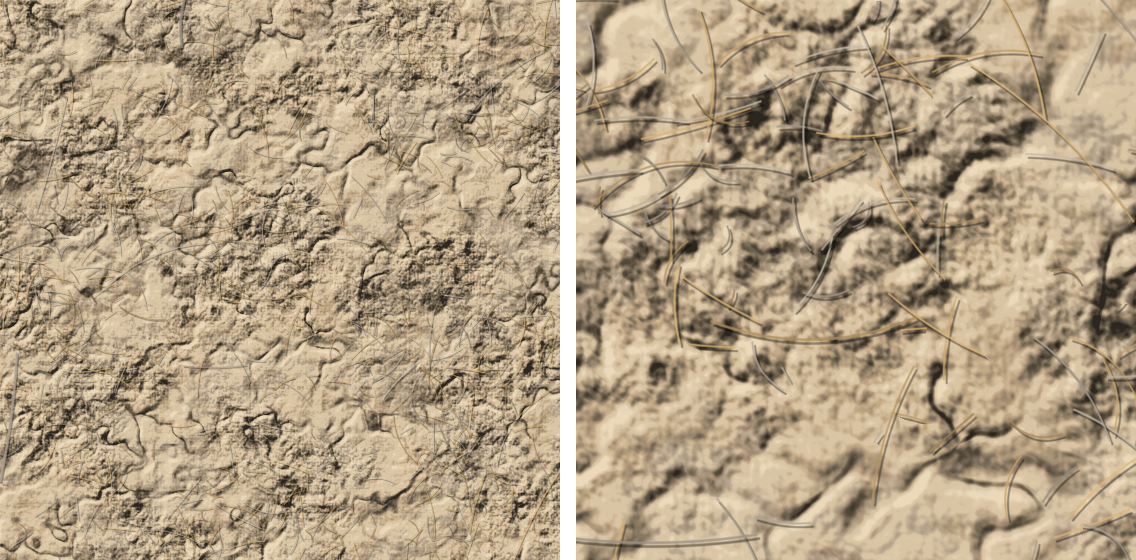
Left: the whole. Right: its middle third, enlarged.
Reproduce this texture procedurally as a WebGL 1 fragment shader.

```glsl
precision highp float;
// Dry, cracked clay soil: sunlit crumbly clods, dark crevices and scattered straw.
uniform vec2 u_resolution;

const vec2 TO_LIGHT = vec2(-0.6, 0.8);

vec2 hash2(vec2 p) {
  vec3 q = fract(p.xyx * vec3(0.1031, 0.1030, 0.0973));
  q += dot(q, q.yzx + 33.33);
  return fract((q.xx + q.yz) * q.zy);
}

vec2 direction(float turn) {
  return vec2(cos(6.2832 * turn), sin(6.2832 * turn));
}

float cornerSlope(vec2 cell, vec2 offset) {
  return dot(direction(hash2(cell).x), offset);
}

float gradientNoise(vec2 p) {
  vec2 i = floor(p), f = fract(p);
  vec2 u = f * f * f * (f * (f * 6.0 - 15.0) + 10.0);
  vec2 e = vec2(1.0, 0.0);
  return mix(mix(cornerSlope(i, f), cornerSlope(i + e, f - e), u.x),
             mix(cornerSlope(i + e.yx, f - e.yx), cornerSlope(i + 1.0, f - 1.0), u.x), u.y);
}

// Distance to the border between warped cells, in cell units
float clodGap(vec2 p, float scale) {
  vec2 warp = vec2(gradientNoise(p * 13.0), gradientNoise(p * 13.0 + 40.0));
  warp += 0.5 * vec2(gradientNoise(p * 37.0 + 7.0), gradientNoise(p * 37.0 + 80.0));
  vec2 q = p * scale + 0.75 * warp;
  vec2 cell = floor(q);
  float nearest = 8.0, second = 8.0;
  for (int y = -1; y <= 1; y++) {
    for (int x = -1; x <= 1; x++) {
      vec2 c = cell + vec2(float(x), float(y));
      float d = length(c + hash2(c + 19.0) - q);
      second = min(second, max(nearest, d));
      nearest = min(nearest, d);
    }
  }
  return second - nearest;
}

// Clod domes, soft undulation and knobbly crumbs
float soilHeight(vec2 p, float gap, float roughness) {
  float h = 0.018 * smoothstep(0.0, 0.45, gap);
  h += 0.05 * gradientNoise(p * 10.0 + 3.0) + 0.032 * gradientNoise(p * 22.0 + 9.0);
  float freq = 43.0;
  for (int i = 0; i < 3; i++) {
    h += roughness * 0.9 / freq * abs(gradientNoise(p * freq + 5.0 * freq));
    freq *= 2.1;
  }
  return h;
}

// Tone in standard deviations around the mean -> soil colour
vec3 soilColor(float tone, float greyness) {
  vec3 mid = mix(vec3(0.76, 0.66, 0.52), vec3(0.71, 0.64, 0.55), greyness);
  vec3 c = mix(vec3(0.17, 0.15, 0.12), vec3(0.33, 0.29, 0.23), smoothstep(-3.2, -2.0, tone));
  c = mix(c, vec3(0.48, 0.43, 0.35), clamp((tone + 2.0) / 0.8, 0.0, 1.0));
  c = mix(c, vec3(0.62, 0.54, 0.44), clamp((tone + 1.2) / 0.6, 0.0, 1.0));
  c = mix(c, mid, clamp((tone + 0.6) / 0.8, 0.0, 1.0));
  c = mix(c, vec3(0.85, 0.77, 0.64), clamp((tone - 0.2) / 0.8, 0.0, 1.0));
  return mix(c, vec3(0.92, 0.85, 0.73), smoothstep(1.3, 2.8, tone));
}

// Distance to a slightly bowed stalk centred on the origin
float stalkDistance(vec2 p, vec2 axis, float halfLength, float bow) {
  float along = dot(p, axis);
  float across = dot(p, vec2(-axis.y, axis.x));
  float t = clamp(along / halfLength, -1.0, 1.0);
  return length(vec2(along - t * halfLength, across - bow * (1.0 - t * t)));
}

float lineCover(float d, float halfWidth, float pixel) {
  return 1.0 - smoothstep(halfWidth - pixel, halfWidth + pixel, d);
}

// Lays one layer of random stalks, each with a shadow
vec3 addStraw(vec3 base, vec2 p, float scale, float density, float halfWidth, float grey, float pixel) {
  vec2 q = p * scale + 3.7 * scale;
  vec2 cell = floor(q);
  for (int y = -1; y <= 1; y++) {
    for (int x = -1; x <= 1; x++) {
      vec2 c = cell + vec2(float(x), float(y));
      vec2 place = hash2(c), shape = hash2(c + 57.0), look = hash2(c + 113.0);
      float present = step(look.x, density);
      vec2 axis = direction(shape.x);
      float reach = mix(0.25, 0.85, shape.y), bow = 0.3 * (place.x - 0.5);
      vec2 r = q - c - place;
      float stalk = stalkDistance(r, axis, reach, bow) / scale;
      float shadow = stalkDistance(r + TO_LIGHT * 0.0028 * scale, axis, reach, bow) / scale;
      vec3 tint = mix(vec3(0.80, 0.65, 0.41), vec3(0.73, 0.69, 0.63), step(look.y, grey));
      tint *= mix(0.75, 1.12, shape.y);
      base *= 1.0 - 0.38 * present * lineCover(shadow, halfWidth, pixel);
      base = mix(base, tint, 0.8 * present * lineCover(stalk, halfWidth, pixel));
    }
  }
  return base;
}

void main() {
  vec2 p = gl_FragCoord.xy / u_resolution.y;
  float pixel = 1.0 / u_resolution.y;

  // Relief lit from the upper left
  float patches = gradientNoise(p * 5.0 + 21.0) + 0.6 * gradientNoise(p * 14.0 + 2.0);
  float rough = smoothstep(-0.3, 0.3, patches);
  float roughness = mix(0.55, 1.3, rough);
  vec2 e = TO_LIGHT * 0.0018;
  float gap = clodGap(p - e, 8.5);
  float rise = soilHeight(p - e, gap, roughness) - soilHeight(p + e, clodGap(p + e, 8.5), roughness);
  float tone = 0.85 * rise / 0.0036;

  // Broad shading, crevices, pits and grit
  tone += 0.6 * (smoothstep(0.0, 0.4, gap) - 0.6) - 0.6 * (rough - 0.5) + 0.35;
  float broken = smoothstep(-0.05, 0.3, gradientNoise(p * 11.0 + 61.0));
  tone -= 1.8 * broken * (1.0 - smoothstep(0.01, 0.12, gap));
  tone -= 2.0 * rough * smoothstep(0.24, 0.5, gradientNoise(p * 46.0 + 33.0));
  tone += roughness * (0.8 * gradientNoise(p * 120.0) + 1.1 * gradientNoise(p * 230.0 + 11.0));
  float greyness = smoothstep(-0.25, 0.25, gradientNoise(p * 8.0 + 90.0) + 0.5 * gradientNoise(p * 60.0));
  vec3 color = soilColor(tone, greyness);

  // Straw from short chaff to long stalks, then a few grey twigs
  float litter = smoothstep(-0.25, 0.35, gradientNoise(p * 4.5 + 70.0) + 0.4 * patches);
  for (int i = 0; i < 5; i++) {
    float scale = 34.0 - 5.5 * float(i);
    color = addStraw(color, p, scale, 0.08 + 0.38 * litter, 0.0006, 0.45, pixel);
  }
  color = addStraw(color, p, 7.0, 0.22, 0.0008, 0.4, pixel);
  color = addStraw(color, p, 5.0, 0.06, 0.0024, 1.0, pixel);
  gl_FragColor = vec4(color, 1.0);
}
```
